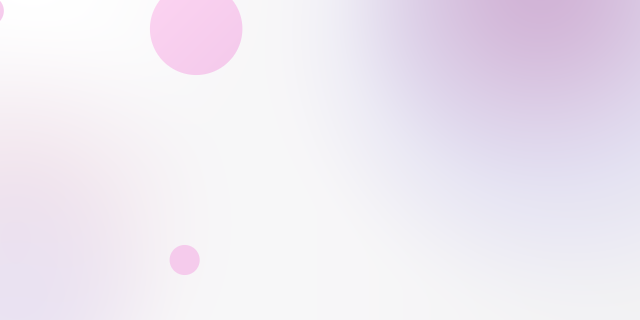
Write a WebGL 1 fragment shader that draws this background.

```glsl
precision highp float;
// Soft pale backdrop with mauve and lavender glows and three pink discs.

uniform vec2 u_resolution;

const vec3 WHITE = vec3(1.0);
const vec3 PALE = vec3(0.970, 0.967, 0.973);
const vec3 MIST = vec3(0.950, 0.950, 0.955);
const vec3 LAVENDER = vec3(0.890, 0.880, 0.948);
const vec3 MAUVE = vec3(0.822, 0.705, 0.840);
const vec3 BLUSH = vec3(0.930, 0.850, 0.900);
const vec3 LILAC = vec3(0.908, 0.880, 0.950);
const vec3 PINK_LIGHT = vec3(0.984, 0.825, 0.943);
const vec3 PINK_DEEP = vec3(0.960, 0.795, 0.925);

// Round falloff: 1 inside the core, 0 beyond the radius
float glow(vec2 p, vec2 center, float core, float radius) {
  return 1.0 - smoothstep(core, radius, length(p - center));
}

// Antialiased disc with a gentle diagonal shade
vec3 addDisc(vec3 base, vec2 p, vec2 center, float radius,
             vec3 light, vec3 deep, float pixel) {
  vec2 q = p - center;
  float shade = clamp(0.5 + 0.35 * (q.x - q.y) / radius, 0.0, 1.0);
  float cover = clamp(0.5 - (length(q) - radius) / pixel, 0.0, 1.0);
  return mix(base, mix(light, deep, shade), cover);
}

vec3 background(vec2 p) {
  vec3 color = mix(PALE, MIST, smoothstep(0.9, 2.0, p.x));
  color = mix(color, WHITE, glow(p, vec2(0.1, 1.1), 0.0, 0.8));

  // Lower left glow, pink above and lilac below
  color = mix(color, BLUSH, 0.68 * glow(p, vec2(0.05, 0.3), 0.0, 0.7));
  color = mix(color, LILAC, 0.8 * glow(p, vec2(0.05, 0.05), 0.0, 0.55));

  // Upper right glow, mauve core in a lavender halo
  color = mix(color, LAVENDER, glow(p, vec2(1.75, 0.9), 0.35, 0.95));
  return mix(color, MAUVE, glow(p, vec2(1.69, 1.05), 0.0, 0.7));
}

void main() {
  // Canvas height is one unit
  vec2 p = gl_FragCoord.xy / u_resolution.y;
  float pixel = 1.0 / u_resolution.y;

  vec3 color = background(p);
  color = addDisc(color, p, vec2(0.613, 0.910), 0.1445, PINK_LIGHT, PINK_DEEP, pixel);
  color = addDisc(color, p, vec2(0.577, 0.1875), 0.047, PINK_DEEP, PINK_DEEP, pixel);
  color = addDisc(color, p, vec2(-0.035, 0.966), 0.047, PINK_LIGHT, PINK_DEEP, pixel);

  gl_FragColor = vec4(color, 1.0);
}
```
